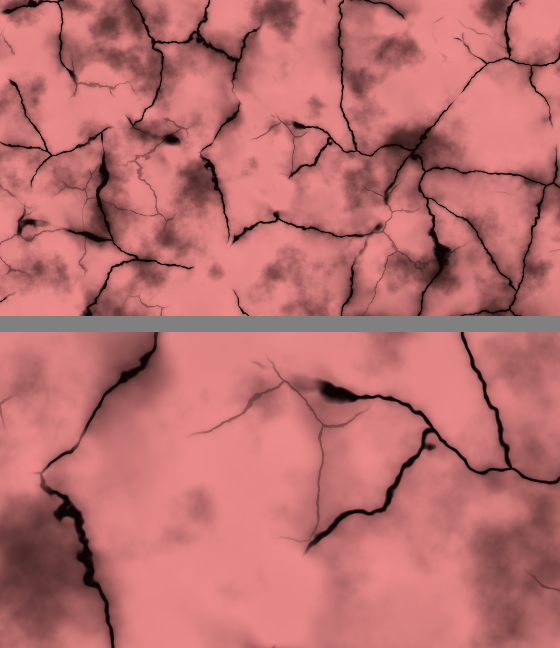
Top, the full canvas; bottom, a detail of the centre.
Reproduce this texture procedurally as a Shadertoy shader.

```glsl
// Pink marble crossed by ragged black cracks with smoky shadows.
// Cracks are borders of warped cellular noise, swelling and fading along
// their length; layered value noise adds the soot around and between them.

const vec3 PINK = vec3(0.945, 0.555, 0.555);
const vec3 SOOT = vec3(0.055, 0.015, 0.015);
const float CELLS_PER_HEIGHT = 3.2;

vec2 hash2(vec2 cell) {
    uvec2 q = uvec2(ivec2(cell) + 4096) * uvec2(1597u, 3812u);
    uint n = (q.x ^ q.y) * 15973u;
    n = (n ^ (n >> 15)) * 73939u;
    n ^= n >> 13;
    uvec2 r = uvec2(n, n * 48271u + 9176u);
    r = (r ^ (r >> 16)) * 40503u;
    return vec2((r >> 8) & 65535u) / 65535.0;
}

// Two independent channels of smooth value noise
vec2 noise2(vec2 p) {
    vec2 cell = floor(p), f = fract(p);
    f = f * f * (3.0 - 2.0 * f);
    vec2 low = mix(hash2(cell), hash2(cell + vec2(1, 0)), f.x);
    vec2 high = mix(hash2(cell + vec2(0, 1)), hash2(cell + vec2(1, 1)), f.x);
    return mix(low, high, f.y);
}

vec2 layeredNoise(vec2 p, int octaves) {
    vec2 sum = vec2(0.0);
    float amplitude = 0.5, total = 0.0;
    for (int i = 0; i < octaves; i++) {
        sum += amplitude * noise2(p);
        total += amplitude;
        amplitude *= 0.5;
        p = mat2(1.6, 1.2, -1.2, 1.6) * p + 7.3;
    }
    return sum / total;
}

// Distance to the nearest border between cells
float borderDistance(vec2 p) {
    vec2 base = floor(p), f = fract(p);
    vec2 nearest = vec2(0.0), nearestCell = vec2(0.0);
    float best = 8.0;
    for (int y = -1; y <= 1; y++)
    for (int x = -1; x <= 1; x++) {
        vec2 cell = vec2(x, y);
        vec2 r = cell + hash2(base + cell) - f;
        float d = dot(r, r);
        if (d < best) { best = d; nearest = r; nearestCell = cell; }
    }
    float border = 8.0;
    for (int y = -2; y <= 2; y++)
    for (int x = -2; x <= 2; x++) {
        vec2 cell = nearestCell + vec2(x, y);
        vec2 r = cell + hash2(base + cell) - f;
        vec2 gap = r - nearest;
        if (dot(gap, gap) > 1e-5)
            border = min(border, dot(0.5 * (nearest + r), normalize(gap)));
    }
    return border;
}

vec2 warp(vec2 p, float frequency, float amount) {
    return p + amount * (layeredNoise(p * frequency, 6) - 0.5);
}

// Solid core with a soft sooty rim
float crack(float dist, float width, float blur) {
    float core = 1.0 - smoothstep(width * 0.4, width * 1.5 + blur, dist);
    float rim = 0.45 * exp(-dist / (width * 2.0 + blur));
    return max(core, rim);
}

void mainImage(out vec4 fragColor, in vec2 fragCoord) {
    vec2 p = fragCoord / iResolution.y * CELLS_PER_HEIGHT + vec2(3.7, 8.2);
    float pixel = CELLS_PER_HEIGHT / iResolution.y;

    // Slow variation: x fades cracks out, y swells them
    vec2 vary = layeredNoise(p * 1.7 + 31.0, 4);
    float presence = smoothstep(0.34, 0.47, vary.x);
    float swelling = smoothstep(0.52, 0.80, vary.y);

    // Main cracks and fainter hairlines
    float border = borderDistance(warp(p, 1.5, 0.6));
    float width = mix(0.006, 0.065, swelling) * mix(0.6, 1.0, presence);
    float mainCrack = presence * crack(border, width, pixel);
    float fineBorder = borderDistance(warp(p * 1.7 + 19.0, 1.4, 0.7));
    float hairline = 0.38 * smoothstep(0.50, 0.66, vary.y)
                   * crack(fineBorder, 0.008, pixel * 1.7);

    // Smoke hugging the cracks, drifting clouds and light mottling
    vec2 smoke = layeredNoise(p * 2.3 + 57.0, 6);
    float halo = 0.55 * exp(-border * 7.0) * presence
               * smoothstep(0.36, 0.68, smoke.x);
    float clouds = 0.62 * smoothstep(0.50, 0.82, smoke.y);
    float mottling = 0.10 * layeredNoise(p * 3.5 + 83.0, 5).x;

    float light = (1.0 - halo) * (1.0 - clouds) * (1.0 - mottling);
    light *= (1.0 - hairline) * (1.0 - mainCrack);
    fragColor = vec4(mix(SOOT, PINK, light), 1.0);
}
```
